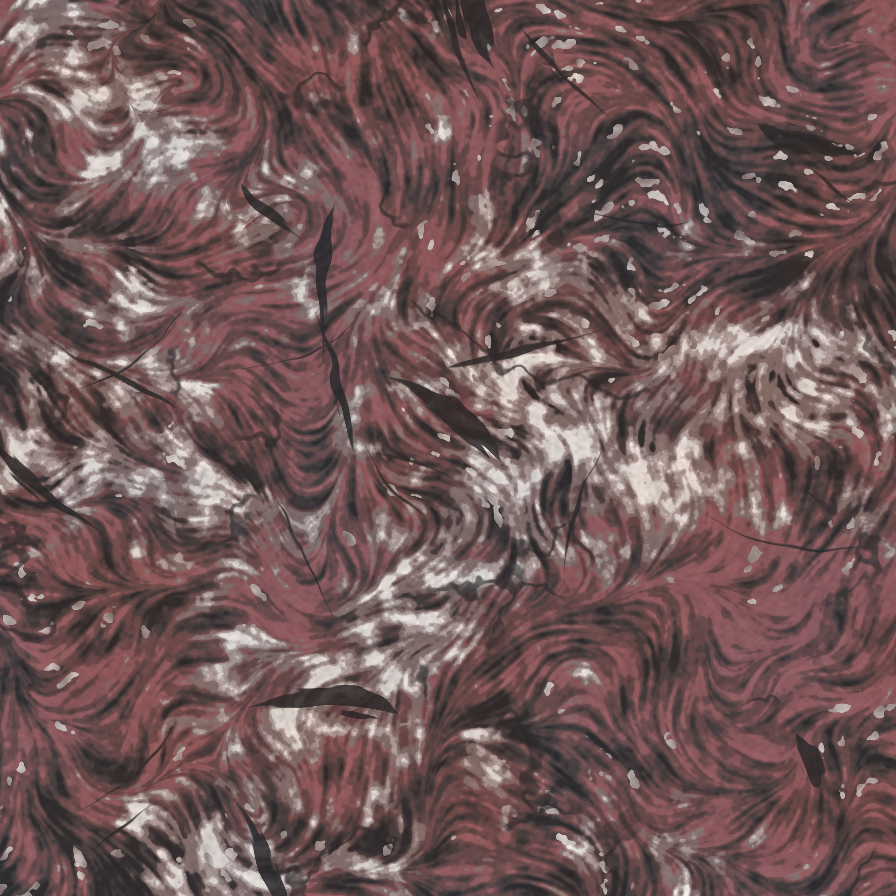
A WebGL 1 fragment shader for this texture:

```glsl
precision highp float;
// Weathered abstract paint: red and brown brushwork dragged along a wandering
// flow, worn through to ragged pale patches, with dark bristly knife strokes.
// Noise is averaged along the flow for bristles, then thresholded into layers.
uniform vec2 u_resolution;

const vec3 INK = vec3(0.18, 0.165, 0.17);
const vec3 UMBER = vec3(0.29, 0.245, 0.245);
const vec3 BROWN = vec3(0.41, 0.285, 0.285);
const vec3 RED = vec3(0.54, 0.34, 0.35);
const vec3 TAUPE = vec3(0.49, 0.41, 0.40);
const vec3 STONE = vec3(0.64, 0.57, 0.56);
const vec3 CHALK = vec3(0.83, 0.80, 0.78);

float hash(vec2 p) {
  return fract(sin(dot(p, vec2(127.1, 311.7))) * 43758.5453);
}

vec2 hash2(vec2 p) {
  return vec2(hash(p), hash(p + 57.3));
}

float noise(vec2 p) {
  vec2 i = floor(p), f = fract(p);
  f = f * f * (3.0 - 2.0 * f);
  return mix(mix(hash(i), hash(i + vec2(1.0, 0.0)), f.x),
             mix(hash(i + vec2(0.0, 1.0)), hash(i + 1.0), f.x), f.y);
}

float fbm(vec2 p) {
  float sum = 0.0, gain = 0.5;
  for (int i = 0; i < 5; i++) {
    sum += gain * noise(p);
    p = mat2(1.6, 1.2, -1.2, 1.6) * p + 7.1;
    gain *= 0.5;
  }
  return sum / 0.97;
}

vec2 rotate(vec2 p, float angle) {
  float c = cos(angle), s = sin(angle);
  return vec2(c * p.x + s * p.y, c * p.y - s * p.x);
}

// Brush direction: wandering angle plus a few loose vortices
vec2 flow(vec2 p) {
  float angle = 0.5 + 3.5 * (noise(p * 4.0) - 0.5) + 3.0 * (noise(p * 13.0) - 0.5);
  vec2 dir = vec2(cos(angle), sin(angle));
  for (int i = 0; i < 4; i++) {
    vec2 r = p - hash2(vec2(float(i), 4.7));
    dir += 1.8 * vec2(-r.y, r.x) / (length(r) + 0.03) * exp(-60.0 * dot(r, r));
  }
  return dir / (length(dir) + 0.001);
}

// Fine (x) and coarse (y) bristle marks, centred on zero
vec2 bristles(vec2 p) {
  vec2 ahead = p, behind = p, sum = vec2(0.0);
  for (int i = 0; i < 8; i++) {
    ahead += 0.0028 * flow(ahead);
    behind -= 0.0028 * flow(behind);
    sum += vec2(noise(ahead * 190.0) + noise(behind * 190.0),
                noise(ahead * 62.0) + noise(behind * 62.0));
  }
  return (sum / 16.0 - 0.5) * vec2(3.0, 1.8);
}

// Signed distance to the scattered, bent, tapered and bristly knife strokes
float knifeStrokes(vec2 p) {
  float nearest = 1.0;
  for (int i = 0; i < 26; i++) {
    vec2 seed = vec2(float(i), 9.2);
    vec2 shape = hash2(seed + 31.0);
    vec2 q = rotate(p - hash2(seed), 6.283 * hash(seed + 13.0));
    float t = q.x / mix(0.03, 0.09, shape.x);
    q.y += (shape.y - 0.5) * 6.0 * q.x * q.x + 0.006 * (noise(p * 35.0) - 0.5);
    float width = mix(0.002, 0.024, shape.y * shape.y * shape.y) * (1.0 - t * t) * (0.7 + 0.5 * t);
    float hairs = noise(q * vec2(28.0, 260.0) + seed) - 0.5;
    float side = abs(q.y) - width * (1.0 + 1.7 * hairs);
    nearest = min(nearest, max(side, (abs(t) - 1.0) * 0.05));
  }
  return nearest;
}

// Small clustered chips of bare ground, elongated along the flow
float chips(vec2 p, float count, float edge) {
  vec2 cell = floor(p * count);
  float cover = 0.0;
  for (int j = -1; j <= 1; j++) {
    for (int i = -1; i <= 1; i++) {
      vec2 id = cell + vec2(float(i), float(j));
      vec2 centre = (id + hash2(id)) / count;
      vec2 dir = flow(centre), r = (p - centre) * count;
      vec2 local = vec2(dot(r, dir), dot(r, vec2(-dir.y, dir.x)));
      float size = mix(0.05, 0.4, hash(id + 3.3));
      float d = length(local * vec2(1.0, 2.4)) - size + 0.6 * (noise(p * 170.0) - 0.5);
      float present = step(hash(id + 8.8), 0.5 * smoothstep(0.35, 0.8, noise(centre * 6.0 + 2.0)));
      cover = max(cover, present * (1.0 - smoothstep(-edge, edge, d / count)));
    }
  }
  return cover;
}

void main() {
  vec2 p = gl_FragCoord.xy / u_resolution.y;
  float edge = 1.0 / u_resolution.y;
  vec2 mark = bristles(p);
  float speckle = fbm(p * 60.0) - 0.5;

  // Dragged body paint
  float tone = 0.5 * mark.x + 0.5 * mark.y + 0.75 * (fbm(p * 5.0) - 0.5) + 0.35 * speckle + 0.02;
  vec3 color = mix(UMBER, BROWN, smoothstep(-0.20, -0.04, tone));
  color = mix(color, RED, smoothstep(0.02, 0.16, tone));
  color = mix(color, INK, 0.8 * smoothstep(-0.20, -0.40, tone));

  // Worn pale ground, broken up by fine crumbs
  float wear = 1.2 * (fbm(p * 3.6 + 19.0) - 0.5) + 0.35 * mark.y + 0.3 * mark.x
             + 0.7 * (fbm(p * 26.0) - 0.5) + 0.35 * speckle;
  float light = wear + 0.5 * speckle;
  color = mix(color, TAUPE, smoothstep(0.12, 0.21, wear));
  color = mix(color, STONE, smoothstep(0.26, 0.36, light));
  color = mix(color, CHALK, smoothstep(0.39, 0.50, light));
  color = mix(color, mix(TAUPE, CHALK, noise(p * 70.0)), chips(p, 36.0, edge));

  // Thin broken cracks and dark strokes
  float crack = smoothstep(0.022, 0.006, abs(fbm(p * 8.0 + 3.0) - 0.5));
  color = mix(color, INK, 0.65 * crack * smoothstep(0.5, 0.65, noise(p * 12.0 + 40.0)));
  color = mix(color, INK, 0.88 * smoothstep(edge, -edge, knifeStrokes(p)));

  // Warm and cool drift, ridges and canvas grain
  color += (noise(p * 11.0) - 0.5) * vec3(0.03, -0.01, -0.03);
  color *= 1.0 + 0.15 * mark.x + 0.10 * (noise(p * 230.0) - 0.5);
  gl_FragColor = vec4(clamp(color, 0.0, 1.0), 1.0);
}
```
